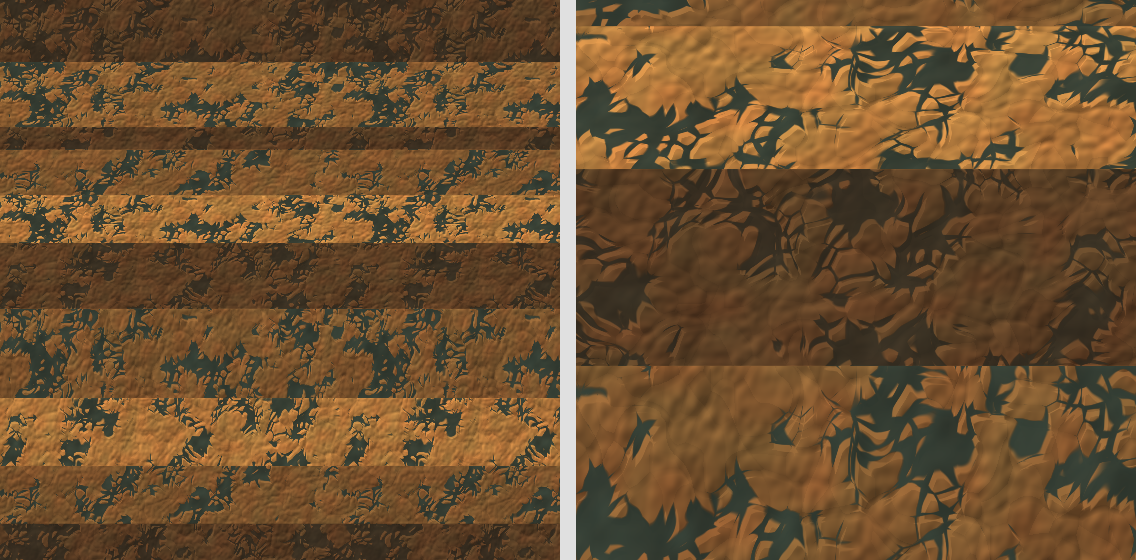
Left, the full canvas; right, a detail of the centre.
Give the GLSL for this texture, as a WebGL 2 fragment shader.

```glsl
#version 300 es
precision highp float;
// Layered earth: ten horizontal strata of brown soil with teal-black cracks.
// Every stratum shows a slice of one clod field that repeats across; the field
// is two sizes of warped cellular noise, lit by a finite-difference slope.

#define PERIOD 0.612        // width of one repeat across the canvas
#define BIG_CLODS 17.0      // large clods per repeat
#define SMALL_CLODS 43.0    // small clods per repeat
#define GRAINS 120.0        // grains per repeat
#define SLANT 0.22          // rightward lean of the cracks
#define WARP 0.035          // bending of clod outlines
#define RELIEF 0.9          // strength of the slope lighting
#define SOIL_DARK vec3(0.335, 0.230, 0.138)
#define SOIL_LIGHT vec3(0.690, 0.470, 0.240)
#define CRACK_DARK vec3(0.180, 0.160, 0.122)
#define CRACK_LIGHT vec3(0.180, 0.230, 0.200)

uniform vec2 u_resolution;
out vec4 fragColor;

// Strata from the bottom: lower edge, brightness, vertical density, slice offset
const vec4 STRATA[10] = vec4[10](
    vec4(0.000, 0.00, 0.90, 0.20), vec4(0.065, 0.38, 0.90, 0.52),
    vec4(0.168, 0.86, 0.85, 0.35), vec4(0.289, 0.40, 0.75, 0.06),
    vec4(0.449, 0.05, 1.10, 0.34), vec4(0.566, 0.95, 1.25, 0.07),
    vec4(0.651, 0.45, 1.10, 0.53), vec4(0.733, 0.00, 1.10, 0.37),
    vec4(0.773, 0.60, 1.25, 0.06), vec4(0.889, 0.00, 0.90, 0.10));

vec2 hash22(vec2 cell) {
    vec3 q = fract(cell.xyx * vec3(0.1031, 0.1030, 0.0973));
    q += dot(q, q.yzx + 33.33);
    return fract((q.xx + q.yz) * q.zy);
}

// Hash of a lattice cell that wraps across
vec2 wrapHash(vec2 cell, float count) {
    return hash22(vec2(mod(cell.x, count), cell.y) + count);
}

// Value noise with a whole number of cells per repeat
float noise(vec2 p, float count) {
    vec2 cell = floor(p * count), f = fract(p * count);
    f = f * f * (3.0 - 2.0 * f);
    float a = wrapHash(cell, count).x;
    float b = wrapHash(cell + vec2(1, 0), count).x;
    float c = wrapHash(cell + vec2(0, 1), count).x;
    float d = wrapHash(cell + vec2(1, 1), count).x;
    return mix(mix(a, b, f.x), mix(c, d, f.x), f.y);
}

// Cellular noise: nearest distance, gap to the second nearest, clod tint
vec3 clods(vec2 p, float count) {
    vec2 cell = floor(p * count), f = fract(p * count);
    float nearest = 9.0, second = 9.0, tint = 0.0;
    for (int y = -1; y <= 1; y++) {
        for (int x = -1; x <= 1; x++) {
            vec2 offset = vec2(x, y);
            vec2 seed = wrapHash(cell + offset, count);
            float d = length(offset + seed - f);
            if (d < nearest) {
                second = nearest;
                nearest = d;
                tint = fract(seed.x * 7.0 + seed.y * 13.0);
            } else {
                second = min(second, d);
            }
        }
    }
    return vec3(nearest, second - nearest, tint);
}

// Soil field: height, crack cover, tint
vec3 soil(vec2 p) {
    vec2 bend = vec2(noise(p, 26.0), noise(p + 0.37, 26.0)) - 0.5;
    vec2 q = p + WARP * bend;
    vec3 big = clods(q, BIG_CLODS), little = clods(q, SMALL_CLODS);
    float grain = noise(p, GRAINS);
    float rough = 0.3 * (noise(p, 80.0) - 0.5);

    // Cracks open between clods only in loose patches
    float loose = 0.55 * noise(p + 0.19, 11.0) + 0.45 * noise(p, 29.0);
    float width = mix(-0.22, 0.34, smoothstep(0.32, 0.78, loose));
    float gap = min(big.y * 1.5, little.y + 0.03) + rough;
    float crack = 1.0 - smoothstep(width, width + 0.13, gap);

    float height = 0.55 * (1.0 - big.x * big.x) + 0.35 * (1.0 - little.x * little.x);
    height += 0.22 * grain - 0.45 * crack;
    float tint = 0.4 * big.z + 0.3 * little.z + 0.3 * grain;
    return vec3(height, crack, tint);
}

void main() {
    vec2 uv = gl_FragCoord.xy / u_resolution;
    float pixel = 0.6 / u_resolution.y;

    // Pick the stratum; its brightness blends over one pixel
    vec4 layer = STRATA[0];
    float tone = layer.y, top = 1.0;
    for (int i = 1; i < 10; i++) {
        float above = uv.y - STRATA[i].x;
        tone = mix(tone, STRATA[i].y, smoothstep(-pixel, pixel, above));
        if (above >= 0.0) layer = STRATA[i];
        else top = min(top, STRATA[i].x);
    }

    // Place the slice within the repeating field
    vec2 p = vec2(uv.x, (uv.y - layer.x) * layer.z + layer.w) / PERIOD;
    p.x -= SLANT * p.y;
    vec3 ground = soil(p);
    float slope = ground.x - soil(p + vec2(-0.004, 0.005)).x;

    // Colour, relief and cracks
    vec3 earth = mix(SOIL_DARK, SOIL_LIGHT, tone);
    earth *= 0.82 + 0.34 * ground.z + RELIEF * clamp(slope, -0.22, 0.26);
    earth *= mix(vec3(1.05, 0.97, 0.94), vec3(0.97, 1.03, 1.02), noise(p, 34.0));
    vec3 gapColor = mix(CRACK_DARK, CRACK_LIGHT, min(tone * 2.5, 1.0));
    gapColor *= 0.85 + 0.3 * noise(p + 0.51, 50.0);
    vec3 color = mix(earth, gapColor, 0.92 * ground.y * mix(0.8, 1.0, min(tone * 2.5, 1.0)));

    // Faint worn lip along the top of each lit stratum
    color *= 1.0 + 0.14 * tone * (1.0 - smoothstep(0.0, 0.004, top - uv.y));
    fragColor = vec4(color, 1.0);
}
```
